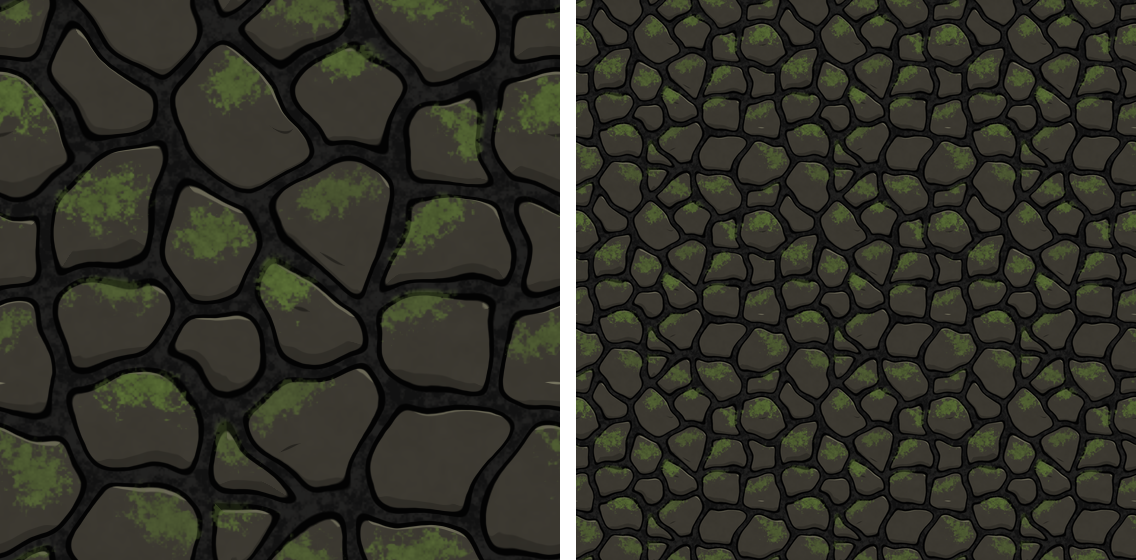
Left: one tile. Right: repeated 3 by 3.
This texture is drawn by a three.js fragment shader. Its source:

```glsl
#define STONES 5.0
#define JITTER 0.8
#define SIZE_SPREAD 0.3
#define GAP 0.0185
#define ROUNDING 0.009
#define OUTLINE 0.0085
#define EDGE 0.0016
#define MOSS_SIZE vec2(0.1, 0.05)
#define STONE_COLOR vec3(0.232, 0.22, 0.19)
#define MOSS_COLOR vec3(0.315, 0.39, 0.185)
#define GLINT_COLOR vec3(0.46, 0.45, 0.37)

varying vec2 vUv;

const float TAU = 6.2831853;

struct Stone {
  float inside;  // distance inward from the rim
  vec2 normal;   // outward direction
  vec2 center;
  vec2 id;
};

// Whole cell index wrapped safely into 0 .. count - 1
vec2 wrap(vec2 cell, float count) {
  return floor(mod(cell + 0.5, count));
}

vec3 hash3(vec2 cell) {
  vec3 q = fract((cell.xyx * 17.0 + 5.0) * vec3(0.1031, 0.1030, 0.0973));
  q += dot(q, q.yxz + 33.33);
  return fract((q.xxy + q.yzz) * q.zyx);
}

// Value noise that wraps after "cells" repeats
float noise(vec2 uv, float cells) {
  vec2 p = uv * cells, i = floor(p), f = fract(p);
  f = f * f * (3.0 - 2.0 * f);
  vec2 e = vec2(1.0, 0.0);
  float a = hash3(wrap(i, cells)).x, b = hash3(wrap(i + e.xy, cells)).x;
  float c = hash3(wrap(i + e.yx, cells)).x, d = hash3(wrap(i + e.xx, cells)).x;
  return mix(mix(a, b, f.x), mix(c, d, f.x), f.y);
}

float grit(vec2 uv, float cells) {
  return 0.4 * noise(uv, cells) + 0.33 * noise(uv, cells * 2.0) + 0.27 * noise(uv, cells * 4.0);
}

// Layered sines bend the straight cell borders
vec2 bend(vec2 p) {
  vec2 wide = sin(TAU * (p.yx * 3.0 + p * vec2(1.0, -2.0)) + vec2(0.7, 2.1));
  vec2 fine = sin(TAU * (p.yx * 7.0 + p * vec2(-4.0, 3.0)) + vec2(4.0, 1.3));
  return p + 0.016 * wide + 0.0055 * fine;
}

// Site position and size weight of a cell
vec3 site(vec2 cell) {
  vec3 r = hash3(wrap(cell, STONES));
  return vec3(cell + 0.5 + JITTER * (r.xy - 0.5), r.z * SIZE_SPREAD);
}

// Weighted cellular pattern with softly rounded corners
Stone findStone(vec2 uv) {
  vec2 p = uv * STONES, base = floor(p), home = base;
  vec3 own = vec3(0.0);
  float best = 1e5;
  for (int y = -2; y <= 2; y++) {
    for (int x = -2; x <= 2; x++) {
      vec2 cell = base + vec2(float(x), float(y));
      vec3 s = site(cell);
      float power = dot(p - s.xy, p - s.xy) - s.z;
      if (power < best) { best = power; own = s; home = cell; }
    }
  }
  float total = 0.0;
  vec2 outward = vec2(0.0, 1e-6);
  for (int y = -2; y <= 2; y++) {
    for (int x = -2; x <= 2; x++) {
      if (x == 0 && y == 0) continue;
      vec3 s = site(home + vec2(float(x), float(y)));
      vec2 span = s.xy - own.xy;
      float border = (dot(p - s.xy, p - s.xy) - s.z - best) / (2.0 * length(span));
      float w = exp(-border / (ROUNDING * STONES));
      total += w;
      outward += w * normalize(span);
    }
  }
  float inside = -ROUNDING * log(total + 1e-9) - GAP;
  return Stone(inside, normalize(outward), own.xy / STONES, wrap(home, STONES));
}

float above(float limit, float x) {
  return smoothstep(limit - EDGE, limit + EDGE, x);
}

void main() {
  // Half a cell of shift lets stones cross the tile edges
  vec2 p = bend(vUv) + 0.5 / STONES;
  Stone stone = findStone(p);
  vec3 r = hash3(stone.id + 40.0), r2 = hash3(stone.id + 80.0);
  float coarse = grit(vUv, 24.0), fine = grit(vUv, 64.0);
  float d = stone.inside + 0.003 * (coarse - 0.5);

  // Mottled ground and ink outline
  float mottle = smoothstep(0.35, 0.65, 0.4 * coarse + 0.6 * fine);
  vec3 color = mix(vec3(0.066), vec3(0.126, 0.124, 0.12), mottle);
  float ink = OUTLINE * (0.75 + 0.5 * noise(vUv, 12.0));
  color = mix(color, vec3(0.012), above(-ink, d));

  // Flat stone face with a shaded foot
  vec3 face = STONE_COLOR + 0.02 * (coarse - 0.5);
  float foot = (0.003 + 0.02 * r.z) * smoothstep(0.45, 0.95, -stone.normal.y);
  face *= 1.0 - 0.2 * above(0.0, foot - d);

  // Short curved scratch on some faces
  vec2 q = p - stone.center - 0.05 * (r2.xy - vec2(0.5, 0.9));
  float stroke = 0.0026 * (1.0 - pow(abs(q.x) / 0.017, 2.0));
  float scratch = above(0.0, stroke - abs(q.y - (r2.x - 0.5) * 50.0 * q.x * q.x));
  face = mix(face, r2.z > 0.85 ? GLINT_COLOR : STONE_COLOR * 0.62, scratch * step(0.6, r2.z));

  // Thin glint on the upper rim
  float lit = smoothstep(0.82, 1.0, dot(stone.normal, normalize(vec2(r.x - 0.1, 0.9))));
  float glint = above(0.0, 0.005 * lit * (0.4 + noise(vUv, 20.0)) - d) * smoothstep(0.0, 0.4, lit);
  face = mix(face, GLINT_COLOR, 0.75 * glint);
  color = mix(color, face, above(0.0, d));

  // Ragged moss hugging the upper side and spilling over the rim
  float angle = TAU * (0.25 + 0.24 * (r.x - 0.5));
  vec2 up = vec2(cos(angle), sin(angle));
  vec2 m = p - stone.center - 0.062 * up;
  vec2 local = vec2(dot(m, vec2(up.y, -up.x)), dot(m, up)) / (MOSS_SIZE * (0.75 + 0.5 * r.z));
  float growth = 0.95 - length(local) + 0.7 * (coarse - 0.5) + 1.5 * (fine - 0.5);
  growth -= 0.3 * (1.0 - smoothstep(-0.012, 0.002, d));
  float moss = smoothstep(0.0, 0.55, growth) * step(0.22, r.y) * (0.65 + 0.35 * r2.y);
  moss *= smoothstep(-GAP, -0.4 * GAP, d);
  vec3 green = MOSS_COLOR * (0.8 + 0.4 * fine);
  color = mix(color, green, moss * mix(0.6, 0.95, above(0.0, d)) * (1.0 - 0.5 * glint));

  gl_FragColor = vec4(color, 1.0);
}
```
